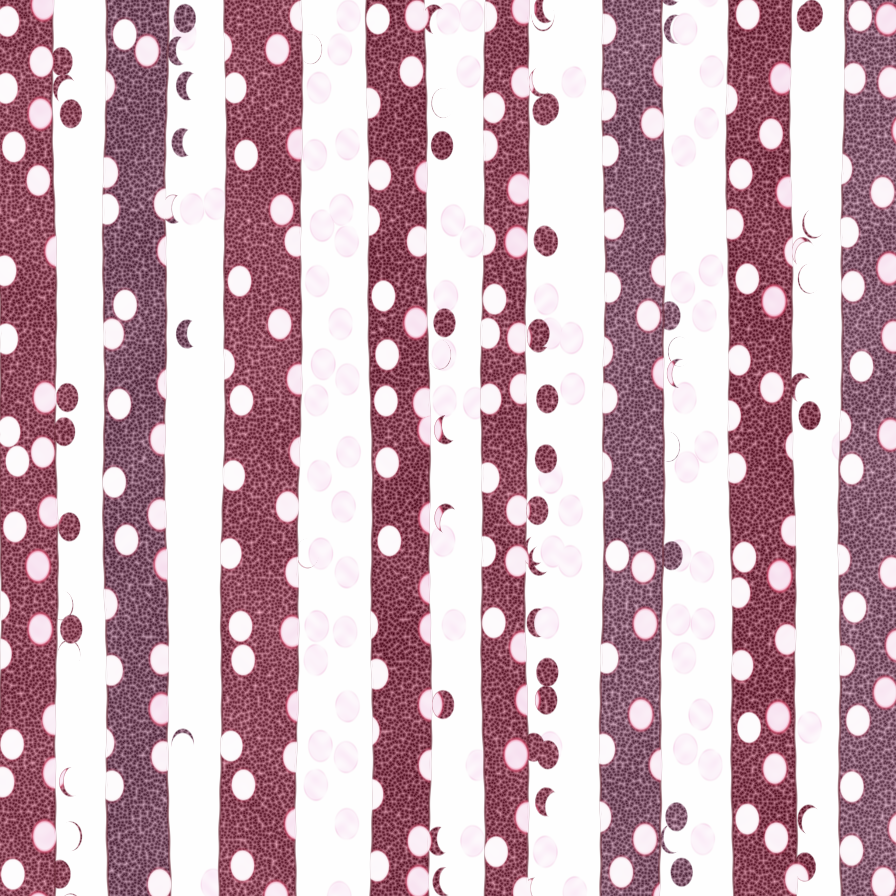
This pattern is drawn by a three.js fragment shader. Its source:

```glsl
varying vec2 vUv;

vec2 random(vec3 key) {
  vec2 mixed = vec2(dot(key, vec3(127.1, 311.7, 74.7)), dot(key, vec3(269.5, 183.3, 246.1)));
  return fract(sin(mixed) * 43758.5);
}

// Cellular noise: distance to the nearest scattered point
float cellular(vec2 p) {
  float nearest = 1.5;
  for (int y = -1; y <= 1; y++) {
    for (int x = -1; x <= 1; x++) {
      vec2 cell = floor(p) + vec2(float(x), float(y));
      nearest = min(nearest, length(cell + random(vec3(cell, 3.0)) - p));
    }
  }
  return nearest;
}

// Layered sines for slow colour drift
float drift(vec2 p) {
  return 0.5 * sin(p.x * 31.0 + 2.0 * sin(p.y * 17.0)) + 0.5 * sin(p.y * 43.0 + 2.0 * sin(p.x * 23.0));
}

// Distance to an upright oval, in radii
float oval(vec2 p) {
  return length(p / vec2(0.0132, 0.0172)) - 1.0;
}

float fill(float d) {
  return 1.0 - smoothstep(-0.08, 0.08, d);
}

void main() {
  // Two stripes per column: centre and half width of each
  mat4 stripes = mat4(
    0.029, 0.031, 0.153, 0.034,
    0.291, 0.042, 0.445, 0.032,
    0.565, 0.024, 0.705, 0.033,
    0.850, 0.035, 0.973, 0.033);
  // Gap right of each stripe: chance of dark dots and of faint dots
  mat4 gaps = mat4(
    0.36, 0.0, 0.32, 0.1,
    0.02, 0.9, 0.40, 0.5,
    0.72, 0.5, 0.40, 0.6,
    0.22, 0.1, 0.0, 0.0);

  float ink = 0.0, outline = 0.0, violet = 0.0, shade = 0.0;
  float dot0 = 9.0, blush = 0.0, faint = 9.0;

  for (int i = 0; i < 4; i++) {
    for (int j = 0; j < 2; j++) {
      vec2 band = j == 0 ? stripes[i].xy : stripes[i].zw;
      vec2 chance = j == 0 ? gaps[i].xy : gaps[i].zw;
      float id = float(2 * i + j);

      // Hand-cut stripe with slightly wandering edges
      float offset = vUv.x - band.x - 0.003 * sin(vUv.y * 4.0 + id * 2.3);
      float edge = abs(offset) - band.y - 0.0012 * sin(vUv.y * 19.0 + id + sign(offset))
        - 0.0004 * sin(vUv.y * 140.0 + id * 5.0);
      ink = max(ink, 1.0 - smoothstep(-0.001, 0.001, edge));
      outline = max(outline, 1.0 - smoothstep(0.0004, 0.002, abs(edge)));
      if (abs(vUv.x - band.x - 0.02) < band.y + 0.025) {
        violet = id == 1.0 || id == 5.0 || id == 7.0 ? 1.0 : 0.15;
        shade = 0.025 * sin(id * 2.6 + 2.5);
      }

      // Two staggered columns of dots per stripe and per gap
      for (int s = 0; s < 2; s++) {
        for (int r = -1; r <= 1; r++) {
          float side = float(s);
          float row = floor(vUv.y * 14.0 + 0.5 * side) + float(r);
          vec3 key = vec3(id + 1.0, row, side * 7.0);
          vec2 jitter = random(key);
          vec2 pick = random(key + 31.0);
          vec2 spot = random(key + 57.0);
          float y = (row + 0.5 - 0.5 * side + 0.6 * (jitter.y - 0.5)) / 14.0;
          float right = band.x + band.y;

          // Light dots on the stripe
          float x = band.x + (2.0 * side - 1.0) * band.y * (0.3 + 0.85 * jitter.x);
          float d = oval(vUv - vec2(x, y));
          if (pick.x < 0.9 && d < dot0) {
            dot0 = d;
            blush = (0.2 + 0.6 * side) * (0.3 + 0.9 * spot.x);
          }

          // Dark dots on the gap, some bitten into crescents
          vec2 centre = vec2(right + 0.006 + 0.017 * spot.x, y);
          float bite = oval(vUv - centre - vec2(0.017, 0.014) * (random(key + 83.0) - vec2(0.2, 0.5)));
          float dark = oval((vUv - centre) * 1.08);
          if (spot.y < 0.55) dark = max(dark, -bite);
          if (pick.y < chance.x) ink = max(ink, fill(dark));

          // Faint dots on the gap
          centre = vec2(right + 0.017 + 0.027 * side + 0.013 * jitter.x, y);
          if (spot.x < chance.y) faint = min(faint, oval(vUv - centre));
        }
      }
    }
  }

  // Paper with washed-out dots
  float wash = drift(vUv * 7.0);
  vec3 color = mix(vec3(0.995), vec3(0.985, 0.925, 0.97), fill(faint) * (0.65 + 0.35 * wash));
  color -= vec3(0.02, 0.09, 0.05) * (1.0 - smoothstep(0.0, 0.12, abs(faint))) * (0.5 + 0.5 * wash);

  // Grainy dye
  float grain = cellular(vUv * 256.0);
  vec3 dye = mix(vec3(0.54, 0.26, 0.33), vec3(0.51, 0.35, 0.43), violet);
  dye += 0.5 * (grain - 0.42) + shade + 0.025 * drift(vUv);
  color = mix(color, dye, ink);
  color = mix(color, vec3(0.42, 0.17, 0.22), 0.6 * outline);

  // Light dots with a red bleeding rim
  vec3 light = mix(vec3(0.995), vec3(0.965, 0.86, 0.93), blush * (0.85 + 0.15 * wash));
  color = mix(color, vec3(0.78, 0.27, 0.39), ink * (0.25 + 0.6 * blush) * (1.0 - smoothstep(0.0, 0.24, dot0)));
  light = mix(light, vec3(0.93, 0.55, 0.66), ink * blush * smoothstep(-0.2, 0.05, dot0));
  color = mix(color, light, fill(dot0) * max(ink, outline));

  gl_FragColor = vec4(color, 1.0);
}
```
